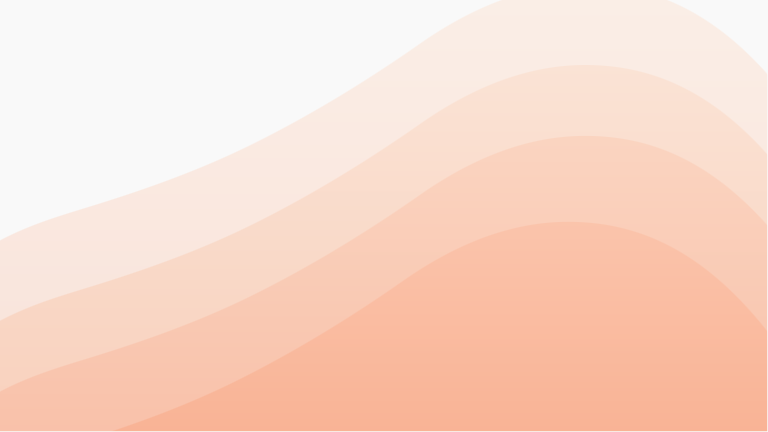
This background is drawn by a Shadertoy shader. Its source:

```glsl
// Four stacked peach hills on an off-white sky.
// One smooth ridge profile, built from cubic Hermite spans, is shifted for
// each layer; every layer is filled with its own vertical gradient.

const int KNOTS = 6;
const vec3 SKY = vec3(0.977);
const vec2 MARGIN = vec2(0.001, 0.0018); // pale strip at right and bottom

// Cubic through a and b; each holds position, height and slope.
float hermite(vec3 a, vec3 b, float x) {
    float span = b.x - a.x;
    float t = (x - a.x) / span;
    float s = 1.0 - t;
    return a.y * s * s * (1.0 + 2.0 * t) + b.y * t * t * (3.0 - 2.0 * t)
         + span * t * s * (a.z * s - b.z * t);
}

// Ridge height across the canvas, both axes running from 0 to 1.
float ridge(float x) {
    vec3 knots[KNOTS] = vec3[KNOTS](
        vec3(0.0,    0.2575, 0.94),
        vec3(0.130,  0.343,  0.56),
        vec3(0.3333, 0.4845, 0.89),
        vec3(0.5469, 0.713,  1.245),
        vec3(0.7617, 0.8495, 0.0),
        vec3(1.0,    0.641, -2.0));
    int span = 0;
    for (int i = 1; i < KNOTS - 1; i++) {
        if (x > knots[i].x) span = i;
    }
    return hermite(knots[span], knots[span + 1], x);
}

// Share of a pixel that lies on the positive side of a signed distance.
float coverage(float inside) {
    return clamp(0.5 + inside / fwidth(inside), 0.0, 1.0);
}

// Paints one hill; the gradient runs from the base level to the crest level.
vec3 paintHill(vec3 behind, vec2 uv, vec2 shift, vec2 levels,
               vec3 baseColor, vec3 crestColor) {
    float inside = ridge(uv.x - shift.x) + shift.y - uv.y;
    float blend = clamp((uv.y - levels.x) / (levels.y - levels.x), 0.0, 1.0);
    return mix(behind, mix(baseColor, crestColor, blend), coverage(inside));
}

void mainImage(out vec4 fragColor, in vec2 fragCoord) {
    vec2 uv = fragCoord / iResolution.xy;
    vec3 color = SKY;

    // Back to front, from pale to saturated.
    color = paintHill(color, uv, vec2(0.0, 0.186), vec2(0.26, 1.0),
                      vec3(0.978, 0.898, 0.863), vec3(0.980, 0.933, 0.902));
    color = paintHill(color, uv, vec2(0.0), vec2(0.10, 0.85),
                      vec3(0.976, 0.825, 0.750), vec3(0.980, 0.890, 0.835));
    color = paintHill(color, uv, vec2(0.0, -0.164), vec2(0.0, 0.685),
                      vec3(0.976, 0.757, 0.665), vec3(0.980, 0.832, 0.755));
    color = paintHill(color, uv, vec2(-0.022, -0.363), vec2(0.0, 0.486),
                      vec3(0.976, 0.702, 0.585), vec3(0.982, 0.768, 0.672));

    // Narrow pale margin along the right and bottom edges.
    float framed = coverage(1.0 - MARGIN.x - uv.x) * coverage(uv.y - MARGIN.y);
    color = mix(SKY, color, framed);

    fragColor = vec4(color, 1.0);
}
```
